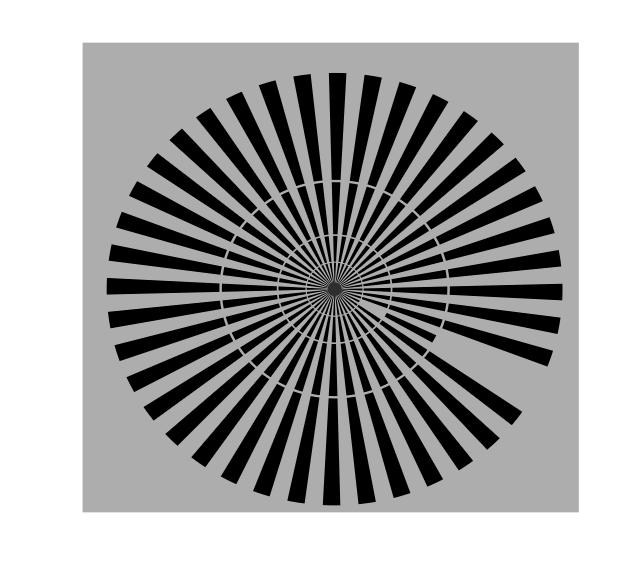
Write a WebGL 1 fragment shader that draws this pattern.

```glsl
precision highp float;
// A star-shaped test chart: forty black wedges on a grey panel with a white margin.
// Wedges are repeated in polar angle inside an ellipse, cut by thin rings at
// halving radii; one wedge is left out of alternate bands.

#define PANEL_MIN vec2(0.1290, 0.1105)
#define PANEL_MAX vec2(0.9045, 0.9260)
#define CENTER vec2(0.5228, 0.4980)
#define RADII vec2(0.3561, 0.3754)
#define SPOKES 40.0
#define TILT 0.0134
#define DUTY 0.49
#define HUB_RADIUS 0.031
#define MISSING_SPOKE -3.0
#define GREY vec3(0.68)
#define HUB_COLOR vec3(0.18)

uniform vec2 u_resolution;

const float TAU = 6.2831853;

// Antialiased coverage of a signed distance, positive inside.
float cover(float d, float px) {
  return clamp(0.5 + d / px, 0.0, 1.0);
}

// Wedges of the star, without the one omitted from alternate bands.
float spokes(vec2 p, float r, float px) {
  float stepAngle = TAU / SPOKES;
  float turn = (atan(p.y, p.x) + TILT) / stepAngle;
  float index = floor(turn + 0.5);
  float edge = (0.5 * DUTY - abs(turn - index)) * stepAngle * r;
  float ink = cover(edge, px) * cover(1.0 - r, px);
  float omitted = 1.0 - step(0.5, abs(index - MISSING_SPOKE));
  float band = cover(r - 0.5, px) + cover(min(r - 0.125, 0.25 - r), px);
  return ink * (1.0 - omitted * band);
}

// Thin rings at one half, one quarter and one eighth of the radius.
float rings(float r, float px) {
  float ink = 0.0;
  float radius = 0.5;
  float halfWidth = 0.0055;
  for (int i = 0; i < 3; i++) {
    ink = max(ink, cover(halfWidth - abs(r - radius), px));
    radius *= 0.5;
    halfWidth *= 0.68;
  }
  return ink;
}

void main() {
  vec2 uv = gl_FragCoord.xy / u_resolution;
  vec2 p = (uv - CENTER) / RADII;
  float r = length(p);
  float px = 1.0 / (RADII.x * u_resolution.x);

  // Panel on white
  vec2 inset = min(uv - PANEL_MIN, PANEL_MAX - uv) * u_resolution;
  float panel = cover(inset.x, 1.0) * cover(inset.y, 1.0);
  vec3 color = mix(vec3(1.0), GREY, panel);

  // Star, rings and hub
  float ink = spokes(p, r, px) * (1.0 - rings(r, px));
  color = mix(color, vec3(0.0), ink);
  color = mix(color, HUB_COLOR, cover(HUB_RADIUS - r, px));

  gl_FragColor = vec4(color, 1.0);
}
```
